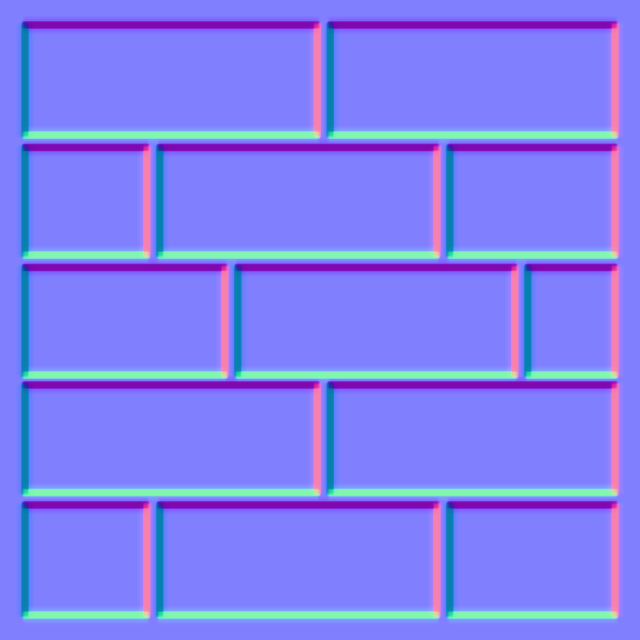
A WebGL 1 fragment shader for this texture map:

```glsl
precision highp float;
// Tangent-space normal map of a brick wall: five staggered courses with bevelled edges.

uniform vec2 u_resolution;

// Slope across a bevel: a steep core with a faint, wider shoulder.
vec2 bevelSlope(vec2 offset) {
  vec2 a = abs(offset);
  return 2.4 * (1.0 - smoothstep(0.7, 1.8, a))
       + 0.3 * (1.0 - smoothstep(1.0, 4.3, a));
}

// Summed slope of the four bevels of one brick, y pointing down.
vec2 brickSlope(vec2 p, vec2 lo, vec2 hi) {
  vec2 inside = min(p - lo, hi - p);
  vec2 span = smoothstep(-1.6, 0.4, inside);
  return (bevelSlope(p - hi) - bevelSlope(p - lo)) * span.yx;
}

// First vertical joint of a course; the stagger repeats every three courses.
float firstJoint(float course) {
  float phase = mod(course, 3.0);
  return phase < 0.5 ? 129.5 : (phase < 1.5 ? 61.3 : 92.5);
}

void main() {
  // The canvas spans 256 units, measured from the top left.
  vec2 uv = gl_FragCoord.xy / u_resolution;
  vec2 p = vec2(uv.x, 1.0 - uv.y) * 256.0;

  vec2 slope = vec2(0.0);
  for (int row = 0; row < 5; row++) {
    float course = float(row);
    // Courses differ slightly in height.
    float top = 10.0 + 48.0 * course + ((row == 1 || row == 2) ? 1.0 : 0.0);
    float bottom = 54.0 + 48.0 * course - (row == 3 ? 1.0 : 0.0);
    float joint = firstJoint(course);

    for (int i = 0; i < 3; i++) {
      float nextJoint = joint + 116.0 * float(i);
      float left = i == 0 ? 10.0 : nextJoint - 116.0 + 2.6;
      float right = nextJoint > 240.0 ? 246.0 : nextJoint - 2.6;
      if (left < 240.0) {
        slope += brickSlope(p, vec2(left, top), vec2(right, bottom));
      }
    }
  }

  // Encode the unit normal as colour.
  vec3 normal = normalize(vec3(slope, 1.0));
  gl_FragColor = vec4(normal * 0.5 + 0.5, 1.0);
}
```
